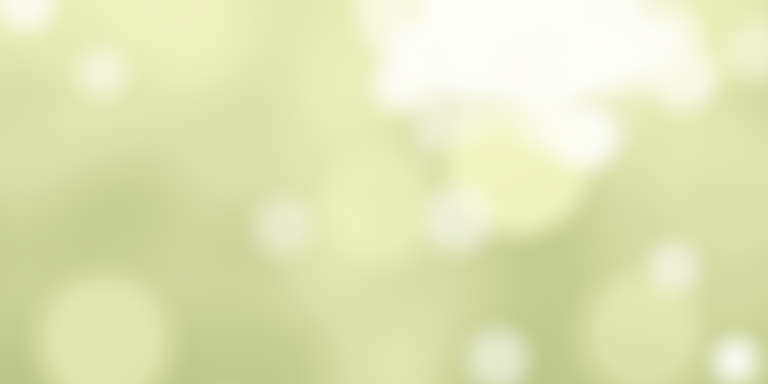
Give the GLSL for this background, as a Shadertoy shader.

```glsl
// Soft spring bokeh: a hazy green backdrop shaded by gradient noise, covered
// with blurred yellow-green discs and small white lights from jittered grids.
// A bright clearing opens at the upper right, above one large pale disc.

// Palette, from deep to bright
const vec3 SHADE = vec3(0.730, 0.770, 0.530);
const vec3 HAZE  = vec3(0.925, 0.940, 0.735);
const vec3 GLOW  = vec3(0.958, 0.970, 0.765);
const vec3 LIGHT = vec3(0.996, 0.996, 0.975);

// Layout, in canvas heights
const vec2  CLEARING      = vec2(1.36, 1.02);
const vec2  CLEARING_SIZE = vec2(0.43, 0.43);
const vec2  HALO          = vec2(1.35, 0.575);
const float HALO_RADIUS   = 0.185;
const float GLOW_CELL     = 0.40;
const float LIGHT_CELL    = 0.23;
const float NOISE_SCALE   = 3.2;

vec3 hash3(vec2 p) {
    vec3 q = fract(p.xyx * vec3(0.1031, 0.1030, 0.0973));
    q += dot(q, q.yxz + 33.33);
    return fract((q.xxy + q.yzz) * q.zyx);
}

// Gradient noise, roughly -0.7 to 0.7
float cornerSlope(vec2 cell, vec2 offset) {
    float angle = 6.2832 * hash3(cell + 71.0).x;
    return dot(vec2(cos(angle), sin(angle)), offset);
}

float gradientNoise(vec2 p) {
    vec2 i = floor(p), f = fract(p);
    vec2 u = f * f * f * (f * (f * 6.0 - 15.0) + 10.0);
    vec2 e = vec2(1.0, 0.0);
    float low  = mix(cornerSlope(i, f), cornerSlope(i + e, f - e), u.x);
    float high = mix(cornerSlope(i + e.yx, f - e.yx), cornerSlope(i + 1.0, f - 1.0), u.x);
    return mix(low, high, u.y);
}

float softDisc(float dist, float radius, float blur) {
    return 1.0 - smoothstep(radius - blur, radius + blur, dist);
}

float bell(float x) {
    return exp(-x * x);
}

// Combined cover of scattered discs; chance runs from canvas bottom to top
float discLayer(vec2 p, float cell, vec2 radii, float blur, vec2 chance, vec2 opacity, float seed) {
    vec2 home = floor(p / cell);
    float clearView = 1.0;
    for (int y = -1; y <= 1; y++) {
        for (int x = -1; x <= 1; x++) {
            vec2 id = home + vec2(x, y);
            vec3 place = hash3(id + seed);
            vec3 style = hash3(id + seed + 37.0);
            vec2 center = (id + mix(vec2(0.1), vec2(0.9), place.xy)) * cell;
            float odds = mix(chance.x, chance.y, clamp(center.y, 0.0, 1.0));
            float alpha = step(place.z, odds) * mix(opacity.x, opacity.y, style.y);
            float radius = mix(radii.x, radii.y, style.x);
            clearView *= 1.0 - alpha * softDisc(length(p - center), radius, blur);
        }
    }
    return 1.0 - clearView;
}

// Broad light: bright above and mid-bottom, dim at the lower left and right edge
float hazeAmount(vec2 p) {
    float haze = 0.06 + 0.85 * p.y;
    haze += 0.55 * bell((p.x - 0.95) / 0.25) * (1.0 - p.y);
    haze += 0.25 * smoothstep(1.4, 1.8, p.x) * (1.0 - p.y);
    haze -= 0.45 * smoothstep(1.75, 2.0, p.x) * smoothstep(0.4, 0.8, p.y);
    haze += 0.35 * gradientNoise(p * NOISE_SCALE);
    return smoothstep(-0.1, 1.1, haze);
}

void mainImage(out vec4 fragColor, in vec2 fragCoord) {
    vec2 p = fragCoord / iResolution.y;

    // Backdrop
    vec3 color = mix(SHADE, HAZE, hazeAmount(p));

    // Large yellow-green discs
    float glow = discLayer(p, GLOW_CELL, vec2(0.11, 0.19), 0.065,
                           vec2(0.45, 0.85), vec2(0.25, 0.65), 5.0);
    color = mix(color, GLOW, glow);
    color = mix(color, GLOW, 0.85 * softDisc(length(p - HALO), HALO_RADIUS, 0.055));

    // Small white lights, denser towards the top
    float lights = discLayer(p, LIGHT_CELL, vec2(0.045, 0.085), 0.052,
                             vec2(0.12, 0.62), vec2(0.35, 0.95), 19.0);
    color = mix(color, LIGHT, lights);

    // Bright clearing with an uneven, blurred rim
    float rim = length((p - CLEARING) / CLEARING_SIZE) + 0.4 * gradientNoise(p * 5.0 + 9.0);
    color = mix(color, LIGHT, 0.97 * softDisc(rim, 0.88, 0.24));

    fragColor = vec4(color, 1.0);
}
```
